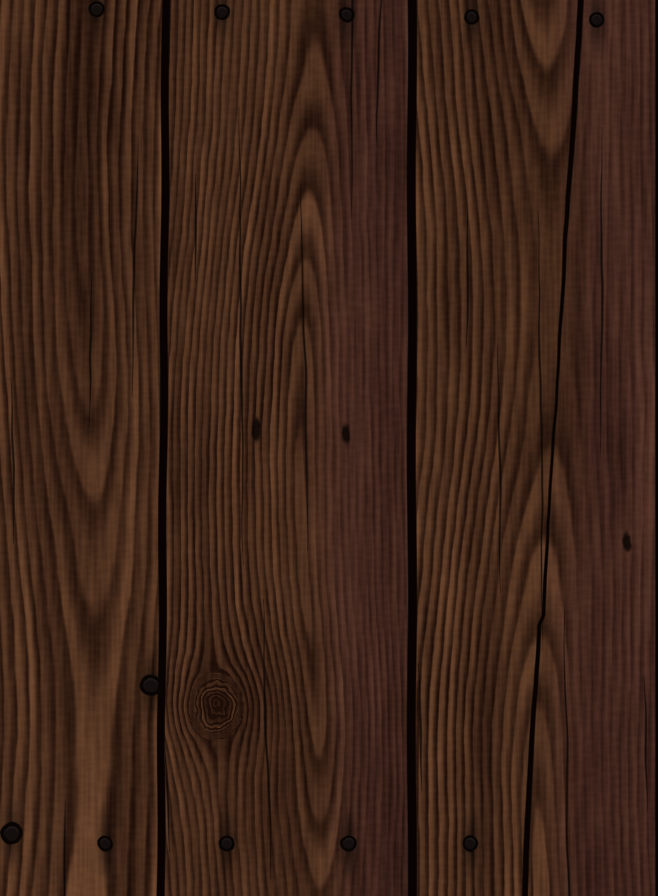
Write a Shadertoy shader that draws this texture.

```glsl
float hash(vec2 p) {
    p = fract(p * vec2(.1031, .1137) + .37);
    p += dot(p, p.yx + 33.33);
    return fract((p.x + p.y) * p.x * 7.31);
}

// Cellular noise: distance to the nearest scattered point
float cells(vec2 p) {
    vec2 id = floor(p), f = fract(p);
    float nearest = 2.;
    for (int j = -1; j <= 1; j++)
    for (int i = -1; i <= 1; i++) {
        vec2 o = vec2(i, j), c = id + o;
        nearest = min(nearest, length(o + vec2(hash(c), hash(c + 71.)) - f));
    }
    return nearest;
}

// Layered sines, roughly -1 to 1
float waves(vec2 p) {
    float sum = 0., amp = .55;
    for (int i = 0; i < 4; i++) {
        sum += amp * sin(p.x + 1.3 * sin(p.y)) * cos(p.y * .9 + sin(p.x * .7));
        p = mat2(1.5, .8, -.8, 1.5) * p + 2.7;
        amp *= .6;
    }
    return sum;
}

// Soft-edged dark slot of half width w
float slot(float dist, float w) {
    float aa = 1. / iResolution.x;
    return 1. - smoothstep(w - aa, w + aa, abs(dist));
}

void mainImage(out vec4 fragColor, in vec2 fragCoord) {
    vec2 uv = fragCoord / iResolution.xy;
    vec2 p = vec2(uv.x, uv.y * 1.362);

    // Three boards
    float gapA = .244 + .006 * p.y + .001 * sin(p.y * 19.);
    float gapB = .626 + .001 * sin(p.y * 15. + 1.);
    float board = step(gapA, p.x) + step(gapB, p.x);
    float middle = board == 1. ? 1. : 0.;
    float heart = board < .5 ? .135 : board < 1.5 ? .47 : .83;
    float freq = board < .5 ? 62. : board < 1.5 ? 88. : 72.;
    heart += .014 * sin(p.y * 4.3 + board * 2.);

    // Grain flows around the knot
    vec2 k = (p - vec2(.328, .289)) * vec2(1., .8);
    k += .004 * vec2(waves(p * 40.), waves(p * 37. + 4.));
    float knotR = length(k);
    float x = p.x - middle * k.x * .0022 / (knotR * knotR + .0008);
    x += .007 * waves(vec2(x * 9., p.y * 2.6) + board * 7.);
    x += .0012 * waves(p * vec2(50., 38.));

    // Growth rings cut lengthwise, forming arches near the heart
    float depth = .04 + .035 * sin(p.y * 3.2 + board * 2. + 1.);
    float ring = length(vec2(x - heart, depth)) * freq;
    ring += .35 * waves(p * vec2(14., 5.) + board * 3.);
    float inKnot = middle * smoothstep(.042, .032, knotR);
    ring = mix(ring, knotR * 150. + waves(p * 60.), inKnot);
    float f = fract(ring);
    float light = smoothstep(0., .6, f) * smoothstep(1., .78, f);
    light *= .65 + .6 * hash(vec2(floor(ring), board));
    light = mix(light, .5, smoothstep(.4, .9, fwidth(ring)));

    // Wood tone: rings, broad stains, fibres and saw marks
    float smoothSide = smoothstep(-.01, .07, x - heart) * step(.5, board);
    float contrast = mix(.5, .2, smoothSide) * (.85 + .4 * waves(p * vec2(11., 4.)));
    float tone = .43 + contrast * (light - .5);
    tone += .13 * waves(p * vec2(17., 3.5) + board * 5.);
    tone += .06 * waves(p * vec2(90., 6.));
    tone += .24 * (cells(p * vec2(150., 9.)) - .5);
    tone += .1 * (cells(p * vec2(45., 130.)) - .5);
    tone -= .14 * smoothstep(.09, .02, abs(p.x - .14)) * smoothstep(.85, 1.3, p.y);
    tone += .18 * smoothstep(.06, 0., 1. - p.x) * smoothstep(.35, 0., abs(p.y - .6));
    tone -= middle * (.16 * smoothstep(.1, .03, knotR) + .18 * smoothstep(.03, .01, knotR));

    // Worn, paler board edges
    float edge = min(abs(p.x - gapA), abs(p.x - gapB));
    tone += .15 * smoothstep(.014, .008, edge) * (.5 + .5 * waves(p * vec2(8., 30.)));

    vec3 col = mix(vec3(.11, .05, .03), vec3(.43, .285, .205), clamp(tone, 0., 1.1));
    col *= mix(vec3(1.02, 1.01, .92), vec3(.98, .93, 1.02), smoothSide);

    // Fine drying checks with tapered ends
    float dark = 0.;
    for (int i = 0; i < 18; i++) {
        vec2 s = vec2(float(i) * 3.7 + 1., 9.);
        float span = .08 + .3 * hash(s + 5.);
        float t = (p.y - 1.362 * hash(s + 11.)) / span;
        float cx = (float(i) + .2 + .6 * hash(s)) / 18.;
        cx += .012 * t * (hash(s + 2.) - .5) + .003 * waves(vec2(float(i), p.y * 11.));
        dark = max(dark, .75 * slot(p.x - cx, .0016 * (1. - t * t)) * step(abs(t), 1.));
    }

    // Long split in the third board
    float splitX = .797 + .08 * pow(uv.y, 1.1) + .006 * smoothstep(.3, .315, uv.y);
    splitX += .0015 * waves(vec2(2., p.y * 16.));
    dark = max(dark, slot(p.x - splitX, .0033 + .0012 * cos(uv.y * 6.3)));

    // Small pits
    for (int i = 0; i < 3; i++) {
        vec2 c = vec2(.39 + .282 * float(i), .71 - .085 * float(i));
        if (i == 1) c = vec2(.525, .7);
        vec2 q = (p - c) * vec2(1., .4) + .003 * waves(p * 70.);
        dark = max(dark, .8 * smoothstep(.009, .004, length(q)));
    }

    // Gaps between boards
    dark = max(dark, slot(p.x - gapA, .006));
    dark = max(dark, slot(p.x - gapB, .0068));
    dark = max(dark, slot(p.x - 1., .004));
    col = mix(col, vec3(.03, .013, .008), dark);

    // Nails in a top and a bottom row, two strays, each with a stain
    for (int i = 0; i < 11; i++) {
        float n = float(i);
        vec2 c = i < 5 ? vec2(.147 + .19 * n, 1.348 - .004 * n)
                       : vec2(.16 + .185 * (n - 5.), .08);
        if (i == 9) c = vec2(.018, .095);
        if (i == 10) c = vec2(.229, .32);
        float size = i > 8 ? .016 : .0115;
        vec2 q = p - c;
        float r = length(q) + .0015 * waves(p * 90. + n);
        col *= 1. - .4 * smoothstep(1., 0., length(q * vec2(50., 14.)));
        vec3 iron = vec3(.075, .05, .048) + .07 * smoothstep(.35, .7, r / size) * smoothstep(-.3, 1., q.y / size);
        col = mix(col, vec3(.03, .015, .01), smoothstep(size + .002, size - .001, r));
        col = mix(col, iron, smoothstep(size * .8, size * .6, r));
    }
    fragColor = vec4(col, 1.);
}
```
